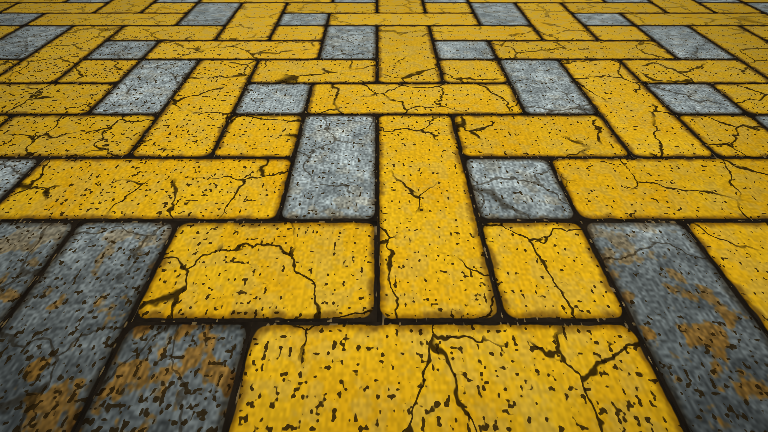
Give the GLSL for this texture, as a Shadertoy shader.

```glsl
float hash(vec2 p) {
    return fract(sin(dot(p, vec2(127.1, 311.7))) * 43758.5);
}

float noise(vec2 p) {
    vec2 i = floor(p), f = fract(p);
    f = f * f * (3.0 - 2.0 * f);
    return mix(mix(hash(i), hash(i + vec2(1, 0)), f.x),
               mix(hash(i + vec2(0, 1)), hash(i + vec2(1, 1)), f.x), f.y);
}

float fbm(vec2 p) {
    float sum = 0.0, amp = 0.53;
    for (int i = 0; i < 4; i++) {
        sum += amp * noise(p);
        p = mat2(1.6, 1.2, -1.2, 1.6) * p + 7.3;
        amp *= 0.5;
    }
    return sum;
}

// Gap between the two nearest scattered points: zero along cell borders
float crackDistance(vec2 p) {
    p += 0.3 * vec2(fbm(p * 4.0), fbm(p * 4.0 + 31.0));
    vec2 cell = floor(p);
    float near = 9.0, second = 9.0;
    for (int y = -1; y <= 1; y++)
    for (int x = -1; x <= 1; x++) {
        vec2 c = cell + vec2(x, y);
        float d = length(c + vec2(hash(c), hash(c + 57.0)) - p);
        second = min(second, max(near, d));
        near = min(near, d);
    }
    return second - near;
}

float roundBox(vec2 p, vec2 halfSize, float radius) {
    vec2 q = abs(p) - halfSize + radius;
    return length(max(q, 0.0)) + min(max(q.x, q.y), 0.0) - radius;
}

// Perspective: x counts columns from the middle joint, y counts rows away
vec2 groundGrid(vec2 p) {
    float side = p.x - 0.877;
    float column = side / (p.y + 0.41) / (side < 0.0 ? 0.25 : 0.256);
    float row = (1.0 / (p.y + 0.267) - 0.9886) / 0.2967;
    return vec2(column, row);
}

// Interlocking weave of 3x1, 2x1 and 1x1 stones, stepped every three columns
void findStone(vec2 cell, out vec2 origin, out vec2 size, out float grey) {
    float group = floor(cell.x / 3.0);
    float m = cell.x - 3.0 * group;
    float s = mod(cell.y + 2.0 * group, 4.0);
    vec2 offset = vec2(0);
    size = vec2(1);
    grey = 0.0;
    if (m < 0.5 && s < 2.5) {
        size.y = 3.0;
        offset.y = s;
    } else if (s > 2.5 && m < 1.5) {
        size.x = 3.0;
        offset.x = m + 1.0;
    } else if (m > 1.5 && abs(s - 1.0) < 0.5) {
        size.x = 3.0;
    } else if (abs(s - 2.0) < 0.5) {
        size.x = 2.0;
        offset.x = m - 1.0;
    } else if (m > 1.5) {
        size.y = 2.0;
        offset.y = s < 0.5 ? 1.0 : 0.0;
        grey = 1.0;
    } else {
        grey = step(0.5, s);
    }
    origin = cell - offset;
    // One near stone on the left is bare
    if (distance(origin, vec2(-3, -2)) < 0.5) grey = 1.0;
}

void mainImage(out vec4 fragColor, in vec2 fragCoord) {
    vec2 uv = fragCoord / iResolution.xy;
    vec2 p = vec2(uv.x * 1.786, 1.0 - uv.y);
    vec2 grid = groundGrid(p);
    float footprint = max(fwidth(grid.x), fwidth(grid.y));

    vec2 origin, size;
    float grey;
    findStone(floor(grid), origin, size, grey);
    float seed = hash(origin + 3.7);
    vec2 local = grid + seed * 40.0;

    // Worn outline
    float rough = fbm(local * 9.0);
    float d = roundBox(grid - origin - 0.5 * size, 0.5 * size - 0.026, 0.1);
    d += 0.025 * (rough - 0.5);
    float aa = max(fwidth(d) * 0.7, 0.004);
    float stone = 1.0 - smoothstep(-aa, aa, d);

    // Base paint or bare concrete
    float broad = fbm(local * 2.3);
    float grain = noise(local * vec2(48, 40)) - 0.5;
    float detail = 1.0 - smoothstep(0.025, 0.09, footprint);
    float nearness = smoothstep(0.4, 0.8, p.y);
    vec3 yellow = mix(vec3(0.82, 0.60, 0.05), vec3(0.87, 0.70, 0.12), broad);
    float faded = smoothstep(0.42, 0.64, rough) * 0.5 + 0.35 * smoothstep(0.45, 0.0, p.y);
    yellow = mix(yellow, vec3(0.77, 0.64, 0.27), faded);
    vec3 concrete = mix(vec3(0.46, 0.50, 0.50), vec3(0.65, 0.69, 0.68), broad);
    concrete *= mix(1.0, 0.66, smoothstep(0.42, 0.68, p.y)) * (0.7 + 0.6 * rough);
    float rust = smoothstep(0.56, 0.66, fbm(local * 6.0 + 11.0));
    concrete = mix(concrete, vec3(0.56, 0.37, 0.08), rust * (0.1 + 0.6 * nearness));
    vec3 color = mix(yellow, concrete, grey);
    color *= 0.97 + 0.08 * seed + (0.2 + 0.35 * grey) * grain * detail;

    // Pits, denser on near and left stones
    float density = 0.08 * smoothstep(0.6, 0.95, p.y) + 0.05 * smoothstep(0.8, 0.3, p.x);
    float pitField = 0.65 * noise(local * vec2(27, 24)) + 0.35 * noise(local * 53.0);
    float pits = smoothstep(0.0, 0.08, pitField - 0.73 + density);
    color = mix(color, vec3(0.17, 0.12, 0.04), 0.85 * pits * (0.35 + 0.65 * detail));

    // Wandering cracks, broken up by noise
    float crack = crackDistance(local * 1.25);
    float width = 0.004 + 0.014 * noise(local * 7.0);
    float line = 1.0 - smoothstep(width, width + 0.012 + footprint, crack);
    line *= smoothstep(0.32, 0.5, noise(local * 2.1 + 19.0)) * (1.0 - 0.4 * grey);
    color = mix(color, vec3(0.13, 0.09, 0.03), 0.85 * line * (0.3 + 0.7 * detail));

    // Grimy rounded edges
    float edge = smoothstep(-0.07, 0.0, d + 0.07 * (rough - 0.5));
    color *= mix(vec3(1), vec3(0.52, 0.45, 0.36), edge * 0.8);

    // Dark joints with stray straw
    vec3 joint = vec3(0.11, 0.09, 0.065) * (0.6 + rough);
    float straw = smoothstep(0.78, 0.9, noise(local * vec2(38, 13)));
    joint += vec3(0.32, 0.27, 0.16) * straw * detail;
    color = mix(joint, color, stone);

    // Light falls off towards the corners
    vec2 fromCenter = (uv - vec2(0.52, 0.53)) * vec2(1.0, 0.85);
    color *= 1.03 - 1.15 * pow(dot(fromCenter, fromCenter), 1.4);
    fragColor = vec4(clamp(color, 0.0, 1.0), 1.0);
}
```
